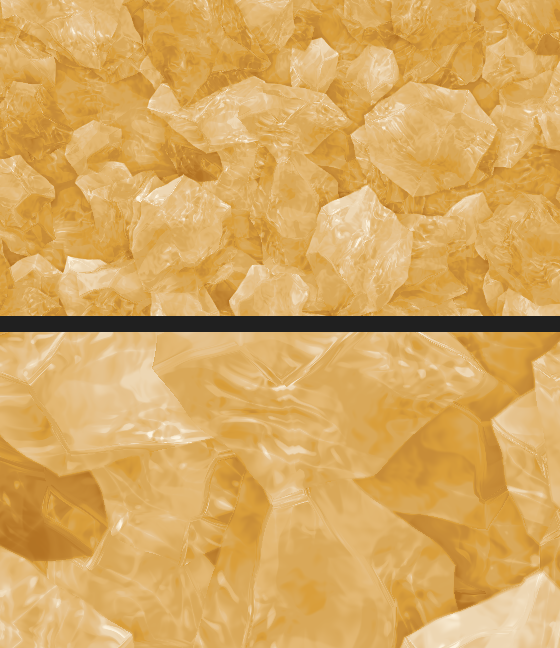
Top: the whole. Bottom: its middle third, enlarged.
Reproduce this texture procedurally as a Shadertoy shader.

```glsl
vec2 hash2(vec2 p) {
    p = vec2(dot(p, vec2(127.1, 311.7)), dot(p, vec2(269.5, 183.3)));
    return fract(sin(p) * 43758.55);
}

float gradientNoise(vec2 p) {
    vec2 i = floor(p), f = fract(p);
    vec2 u = f * f * f * (f * (f * 6.0 - 15.0) + 10.0);
    vec2 x = vec2(1, 0), y = vec2(0, 1);
    float a = dot(hash2(i) * 2.0 - 1.0, f);
    float b = dot(hash2(i + x) * 2.0 - 1.0, f - x);
    float c = dot(hash2(i + y) * 2.0 - 1.0, f - y);
    float d = dot(hash2(i + 1.0) * 2.0 - 1.0, f - 1.0);
    return mix(mix(a, b, u.x), mix(c, d, u.x), u.y);
}

float fbm(vec2 p) {
    float sum = 0.0, amp = 1.0;
    for (int i = 0; i < 4; i++) {
        sum += amp * gradientNoise(p);
        p = mat2(1.6, 1.2, -1.2, 1.6) * p + 3.7;
        amp *= 0.62;
    }
    return sum;
}

// Cloudy veils, fracture planes and bright wisps inside a crystal
float inclusions(vec2 p) {
    float cloud = fbm(p * 6.0);
    vec2 q = p + 0.05 * vec2(cloud, gradientNoise(p * 9.0 + 5.0));
    float shard = smoothstep(-0.03, 0.03, gradientNoise(q * vec2(9, 20))) - 0.5;
    float chip = smoothstep(-0.06, 0.06, gradientNoise(q.yx * vec2(22, 40) + 3.0)) - 0.5;
    float wisp = pow(max(0.0, 1.0 - 2.5 * abs(gradientNoise(q * vec2(11, 32) + 8.0))), 7.0);
    float patchy = smoothstep(-0.15, 0.3, gradientNoise(p * 8.0 + 21.0));
    float glint = smoothstep(0.2, 0.42, gradientNoise(q * vec2(48, 75)));
    float fleck = gradientNoise(q * vec2(90, 62) + 13.0);
    return 0.28 * cloud + 0.09 * shard + patchy * (0.1 * chip + 0.22 * wisp + 0.28 * glint)
        + (0.08 + 0.14 * patchy) * fleck;
}

// Paints one faceted crystal over the tone below it and moves the inclusions into it
void crystal(inout float tone, inout vec2 inner, vec2 p, vec2 seed, float size, float worn) {
    if (length(p) > size * 1.5) return;
    vec2 trait = hash2(seed + 17.0);
    float turn = trait.x * 6.2832;
    vec2 axis = vec2(cos(turn), sin(turn)), across = vec2(-axis.y, axis.x);
    vec2 local = vec2(dot(p, axis), dot(p, across) * 1.2);

    // The top is a tilted plane, the sides slope down to the outline
    float edge = -1.0, light = 0.03, nextLight = 0.0, next = 9.0;
    float low = size * 0.4 + dot(local, trait - 0.5) * 0.7;
    for (int k = 0; k < 7; k++) {
        vec2 rnd = hash2(seed + float(k) * 7.3);
        float angle = (float(k) + 0.6 * rnd.x) * 0.8976;
        vec2 side = vec2(cos(angle), sin(angle));
        float gap = size * (0.68 + 0.4 * rnd.y) - dot(local, side);
        if (gap < -0.06) return;
        float height = gap * (0.5 + 1.2 * rnd.x);
        vec2 facing = side.x * axis + side.y * across;
        float shade = 0.07 * dot(facing, vec2(-0.5, 0.85)) + 0.34 * (rnd.y - 0.5);
        edge = max(edge, -gap);
        if (height < low) {
            next = low; nextLight = light;
            low = height; light = shade;
        } else if (height < next) {
            next = height; nextLight = shade;
        }
    }

    // Contact shadow in the crevice
    tone -= 0.15 * exp(-max(edge, 0.0) / 0.014);
    if (edge > 0.003) return;

    // Facets with worn bright ridges along seams and the outline
    float seam = next - low;
    float facet = mix(0.5 * (light + nextLight), light, smoothstep(0.0, 0.006, seam));
    float body = 0.51 + 0.44 * (trait.y - 0.5) + facet + 0.13 * p.y / size;
    body += worn * (0.18 * exp(-seam / 0.004) + 0.24 * exp(edge / 0.005));
    tone = mix(tone, body, 0.84 * smoothstep(0.003, -0.003, edge));
    if (edge < 0.0) inner = local + seed * 1.7 + facet * 0.5;
}

vec3 citrine(float t) {
    vec3 c = mix(vec3(0.70, 0.45, 0.14), vec3(0.78, 0.55, 0.22), smoothstep(-0.1, 0.18, t));
    c = mix(c, vec3(0.85, 0.62, 0.23), smoothstep(0.18, 0.31, t));
    c = mix(c, vec3(0.85, 0.66, 0.35), smoothstep(0.31, 0.41, t));
    c = mix(c, vec3(0.89, 0.72, 0.45), smoothstep(0.43, 0.59, t));
    c = mix(c, vec3(0.90, 0.76, 0.55), smoothstep(0.59, 0.72, t));
    c = mix(c, vec3(0.93, 0.84, 0.70), smoothstep(0.72, 0.87, t));
    return mix(c, vec3(0.99, 0.95, 0.87), smoothstep(0.9, 1.15, t));
}

void mainImage(out vec4 fragColor, in vec2 fragCoord) {
    vec2 uv = fragCoord / iResolution.y;
    vec2 inner = uv;
    vec2 bent = uv + 0.014 * vec2(gradientNoise(uv * 17.0), gradientNoise(uv * 15.0 + 9.0));
    float worn = smoothstep(-0.15, 0.3, gradientNoise(uv * 22.0 + 4.0));
    float tone = 0.37;

    // Heap of crystals, small ones below and large ones on top
    for (int layer = 0; layer < 4; layer++) {
        float level = float(layer);
        float cell = 0.22 + 0.065 * level;
        vec2 grid = bent / cell + level * 5.37;
        for (int j = 0; j < 9; j++) {
            vec2 id = floor(grid) + vec2(j % 3, j / 3) - 1.0;
            vec2 seed = id + level * 31.0;
            vec2 pick = hash2(seed + 4.1);
            if (pick.x < min(level, 1.0) * (0.3 + 0.07 * level)) continue;
            vec2 center = id + 0.5 + 0.6 * (hash2(seed) - 0.5);
            float size = cell * (0.42 + 0.2 * pick.y);
            crystal(tone, inner, (grid - center) * cell, seed, size, worn);
        }
    }
    fragColor = vec4(citrine(tone + inclusions(inner)), 1.0);
}
```
